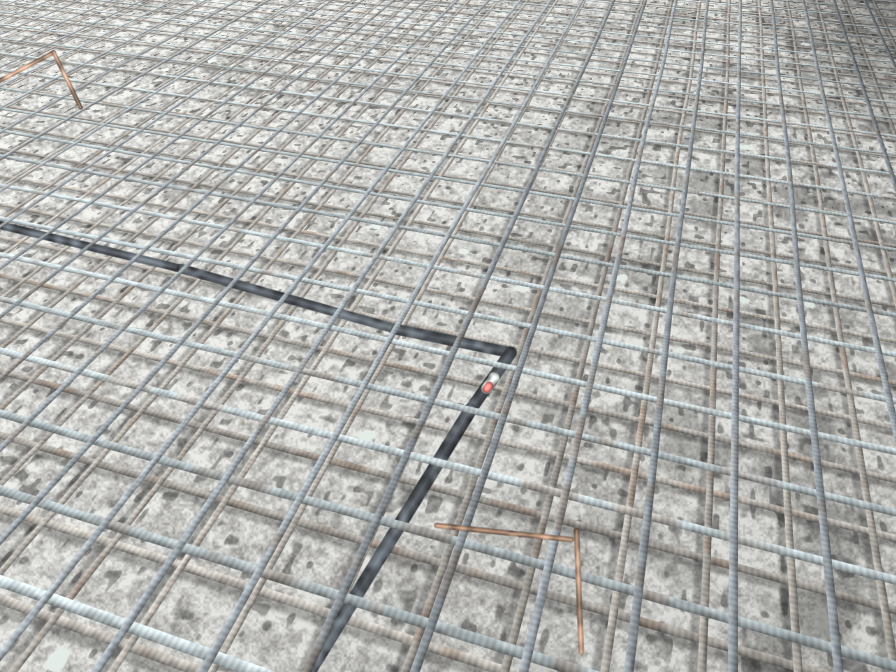
This texture is drawn by a WebGL 2 fragment shader. Its source:

```glsl
#version 300 es
precision highp float;
// Two stacked layers of steel reinforcing mesh over rough ground, in perspective.
uniform vec2 u_resolution;
out vec4 fragColor;

const float HORIZON = 1.417;        // heights are in canvas heights
const float VANISH_LONG = 1.104;    // where the long bars meet
const float VANISH_CROSS = -3.646;  // where the cross bars meet
const vec2 TOP_STEP = vec2(0.112, 0.347);
const vec2 TOP_START = vec2(-0.232, 3.88);
const vec2 LOW_STEP = vec2(0.103, 0.325);
const vec2 LOW_START = vec2(-0.146, 4.08);

const vec3 GROUND_DARK = vec3(0.46, 0.455, 0.445);
const vec3 GROUND_LIGHT = vec3(0.85, 0.85, 0.835);
const vec3 STEEL = vec3(0.57, 0.60, 0.62);
const vec3 STEEL_PALE = vec3(0.69, 0.73, 0.74);
const vec3 OLD_STEEL = vec3(0.65, 0.635, 0.61);
const vec3 RUST = vec3(0.56, 0.46, 0.39);
const vec3 PIPE = vec3(0.30, 0.32, 0.34);
const vec3 STONE = vec3(0.84, 0.87, 0.85);
const vec3 TAG_RED = vec3(0.80, 0.45, 0.43);

float hash(vec2 p) {
  vec3 q = fract(p.xyx * 0.1031);
  q += dot(q, q.yzx + 33.33);
  return fract((q.x + q.y) * q.z);
}

float noise(vec2 p) {
  vec2 i = floor(p), f = fract(p);
  f = f * f * (3.0 - 2.0 * f);
  return mix(mix(hash(i), hash(i + vec2(1, 0)), f.x),
             mix(hash(i + vec2(0, 1)), hash(i + 1.0), f.x), f.y);
}

float fbm(vec2 p) {
  float sum = 0.0, gain = 0.5;
  for (int i = 0; i < 5; i++) {
    sum += gain * noise(p);
    p = p * 2.03 + 17.1;
    gain *= 0.55;
  }
  return sum;
}

float segment(vec2 p, vec2 a, vec2 b) {
  vec2 d = b - a;
  return length(p - a - d * clamp(dot(p - a, d) / dot(d, d), 0.0, 1.0));
}

float fill(float dist, float soft) { return 1.0 - smoothstep(-soft, soft, dist); }

// Signed offset from the nearest bar, slightly bent and unevenly spaced
float barOffset(float across, float along) {
  float id = round(across);
  return across - id + 0.07 * (noise(vec2(id * 7.3 + 90.0, along * 0.2 + 50.0)) - 0.5);
}

// One family of parallel ribbed bars; litSide is +1 or -1
vec3 drawBars(vec3 under, float across, float along, float halfWidth, float litSide, vec3 tint) {
  float soft = fwidth(across) * 0.7;
  float offset = barOffset(across, along);
  float id = round(across);
  float side = clamp(offset / halfWidth, -1.0, 1.0) * litSide;
  float ribs = abs(fract(along * 14.0) - 0.5) - 0.25;
  ribs *= 1.0 - smoothstep(0.2, 0.7, fwidth(along * 14.0));
  float wear = noise(vec2(id * 5.1 + 40.0, along * 2.5 + 40.0));
  float scuff = noise(vec2(id * 9.7 + side + 40.0, along * 9.0 + 200.0)) - 0.5;
  vec3 color = mix(tint, RUST, 0.4 * smoothstep(0.65, 0.95, wear));
  color *= 0.96 + 0.27 * side - 0.08 * side * side + 0.25 * ribs + 0.22 * scuff;
  color *= 1.0 + 0.2 * (hash(vec2(id + 60.0, 3.0)) - 0.5);
  return mix(under, color, fill(abs(offset) - halfWidth, soft));
}

// Soft shade cast beside a family of bars
float barShade(float across, float along, float shift, float width) {
  return fill(abs(barOffset(across + shift, along)) - width, width * 0.4 + fwidth(across));
}

vec3 drawGround(vec2 cell, vec2 p) {
  float broad = fbm(cell * 0.6 + 31.0);
  float rough = fbm(cell * 6.0 + 80.0);
  float grit = noise(p * 150.0) + noise(p * 290.0 + 9.0) - 1.0;
  float tone = 0.73 + 0.35 * (broad - 0.5) + 0.95 * (rough - 0.5) + 0.36 * grit;
  vec3 color = mix(GROUND_DARK, GROUND_LIGHT, clamp(tone, 0.0, 1.0));
  // Damp patches and small dark debris
  float damp = smoothstep(0.5, 0.72, fbm(cell * 1.3 + 12.0)) * smoothstep(0.5, 1.3, p.x);
  color *= 1.0 - 0.25 * damp * (0.5 + rough);
  color *= 1.0 - 0.32 * smoothstep(0.72, 0.9, noise(cell * vec2(9.0, 6.0) + 140.0));
  // Scattered pale stones
  vec2 id = floor(cell), q = fract(cell) - 0.5;
  q += 0.5 * (vec2(hash(id + 71.0), hash(id + 93.0)) - 0.5);
  float radius = 0.05 + 0.08 * hash(id + 55.0) + 0.2 * (rough - 0.5);
  return mix(color, STONE, step(0.92, hash(id + 20.0)) * fill(length(q) - radius, 0.03));
}

vec3 drawRod(vec3 under, vec2 p, vec2 a, vec2 b, float radius, vec3 tint, float px) {
  float d = segment(p, a, b);
  vec3 color = tint * (1.3 - 0.5 * d / radius + 0.8 * (noise(p * 80.0) - 0.5));
  return mix(under, color, fill(d - radius, px));
}

void main() {
  vec2 p = gl_FragCoord.xy / u_resolution.y;
  float px = 1.0 / u_resolution.y;
  vec2 plane = (p.x - vec2(VANISH_LONG, VANISH_CROSS)) / (HORIZON - p.y);
  vec2 top = (plane - TOP_START) / TOP_STEP;
  vec2 low = (plane - LOW_START) / LOW_STEP;

  // Ground, shade and the older lower mesh
  vec3 color = drawGround(low + 100.0, p);
  color *= 1.0 - 0.25 * barShade(low.x, low.y, 0.09, 0.05);
  color *= 1.0 - 0.25 * barShade(low.y, low.x, 0.10, 0.06);
  color = drawBars(color, low.y, low.x, 0.055, 1.0, OLD_STEEL);
  color = drawBars(color, low.x, low.y, 0.045, -1.0, OLD_STEEL);

  // Dark pipe with a bend and a tag
  vec2 sag = vec2(0.59, 0.51), bend = vec2(0.76, 0.475);
  color = drawRod(color, p, vec2(0.0, 0.665), vec2(0.27, 0.6), 0.006, PIPE, px);
  color = drawRod(color, p, vec2(0.27, 0.6), sag, 0.007, PIPE, px);
  color = drawRod(color, p, sag, bend, 0.008, PIPE, px);
  color = drawRod(color, p, bend, vec2(0.70, 0.39), 0.009, PIPE, px);
  color = drawRod(color, p, vec2(0.70, 0.39), vec2(0.46, 0.0), 0.010, PIPE, px);
  color = drawRod(color, p, vec2(0.735, 0.438), vec2(0.724, 0.422), 0.008, STONE, px);
  color = drawRod(color, p, vec2(0.728, 0.426), vec2(0.724, 0.421), 0.006, TAG_RED, px);

  // Upper mesh: cross bars, then long bars on top
  color = drawBars(color, top.y, top.x, 0.060, 1.0, STEEL_PALE);
  color = drawBars(color, top.x, top.y, 0.046, -1.0, STEEL);

  // Loose rusty hooks
  color = drawRod(color, p, vec2(0.65, 0.218), vec2(0.85, 0.197), 0.004, RUST, px);
  color = drawRod(color, p, vec2(0.858, 0.21), vec2(0.865, 0.03), 0.004, RUST, px);
  color = drawRod(color, p, vec2(0.0, 0.88), vec2(0.08, 0.922), 0.003, RUST, px);
  color = drawRod(color, p, vec2(0.08, 0.922), vec2(0.12, 0.84), 0.003, RUST, px);

  // Daylight from the left, dim far right corner
  color *= 1.07 + 0.10 * (p.y - p.x * 0.75);
  color *= 1.0 - 0.45 * fill(length(p - vec2(1.38, 1.02)) - 0.12, 0.2);
  fragColor = vec4(clamp(color, 0.0, 1.0), 1.0);
}
```
